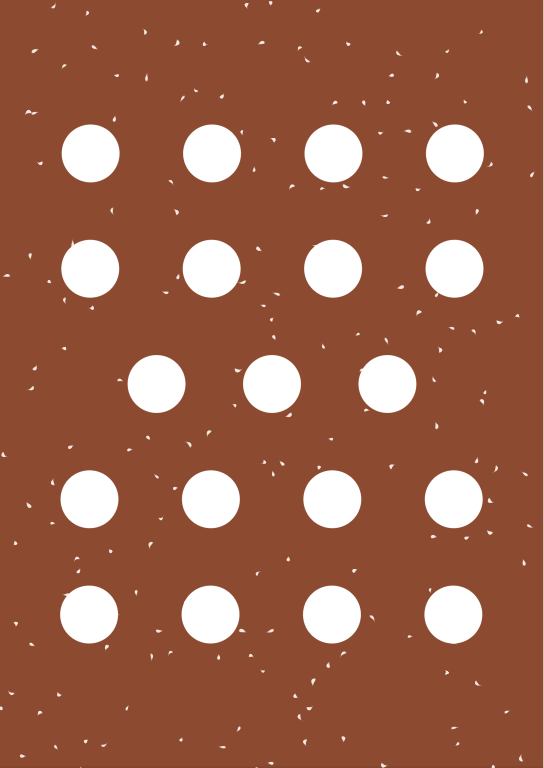
Give the GLSL for this pattern, as a WebGL 1 fragment shader.

```glsl
precision highp float;

uniform vec2 u_resolution;

// Lengths are fractions of the canvas width
#define GROUND vec3(0.55, 0.29, 0.19)
#define DOT_COLOR vec3(1.0)
#define FLECK_COLOR vec3(0.96, 0.91, 0.88)
#define DOT_RADIUS 0.0532
#define ROW_STEP 0.2119
#define WIDE_STEP 0.2232
#define MIDDLE_STEP 0.2122
#define FLECK_CELL 0.062
#define FLECK_DENSITY 0.54
#define FLECK_LENGTH 0.0055
#define FLECK_WIDTH 0.0027
#define EDGE_WIDTH 0.0016

float hash(vec2 cell) {
  return fract(sin(dot(cell, vec2(127.1, 311.7))) * 43758.5453);
}

vec2 hash2(vec2 cell) {
  return vec2(hash(cell + 17.3), hash(cell + 51.9));
}

float coverage(float distance, float softness) {
  return 1.0 - smoothstep(-softness, softness, distance);
}

// Five rows of dots: four across, but three in the middle row
float dotDistance(vec2 p) {
  float row = clamp(floor(p.y / ROW_STEP + 0.5), -2.0, 2.0);
  float middle = 1.0 - step(0.5, abs(row));
  float spacing = mix(WIDE_STEP, MIDDLE_STEP, middle);
  float x = p.x - 0.0007 * row;
  float wide = clamp(floor(x / spacing) + 0.5, -1.5, 1.5);
  float narrow = clamp(floor(x / spacing + 0.5), -1.0, 1.0);
  vec2 center = vec2(mix(wide, narrow, middle) * spacing, row * ROW_STEP);
  return length(vec2(x, p.y) - center) - DOT_RADIUS;
}

// A bent grain, thinner toward one end
float grainDistance(vec2 q, vec2 seed) {
  float angle = 6.2832 * hash(seed + 3.1);
  float c = cos(angle);
  float s = sin(angle);
  q = vec2(c * q.x + s * q.y, c * q.y - s * q.x);
  float halfLength = FLECK_LENGTH * mix(0.6, 1.1, hash(seed + 7.7));
  float along = q.x / halfLength;
  float halfWidth = FLECK_WIDTH * mix(0.7, 1.1, hash(seed + 9.2));
  q.y += halfWidth * mix(-0.9, 0.9, hash(seed + 5.4)) * along * along;
  halfWidth *= 1.0 - 0.4 * clamp(along, -1.0, 1.0);
  return (length(vec2(along, q.y / halfWidth)) - 1.0) * halfWidth;
}

// Cellular scatter, gathered into loose clusters by layered sines
float flecks(vec2 p, float pixel) {
  vec2 home = floor(p / FLECK_CELL);
  float softness = max(0.0011, 0.6 * pixel);
  float amount = 0.0;
  for (int j = -1; j <= 1; j++) {
    for (int i = -1; i <= 1; i++) {
      vec2 cell = home + vec2(float(i), float(j));
      float cluster = sin(cell.x * 0.9 + 1.7 * sin(cell.y * 0.6))
                    + sin(cell.y * 1.1 - cell.x * 0.4);
      float present = step(hash(cell), FLECK_DENSITY + 0.13 * cluster);
      vec2 center = (cell + hash2(cell)) * FLECK_CELL;
      float grain = coverage(grainDistance(p - center, cell), softness);
      amount = max(amount, present * grain);
    }
  }
  return amount;
}

void main() {
  float pixel = 1.0 / u_resolution.x;
  vec2 p = gl_FragCoord.xy * pixel;
  vec2 middle = 0.5 * u_resolution * pixel;

  // Ground, slightly darker along the bottom
  vec3 color = GROUND * mix(0.93, 1.0, smoothstep(0.0, 0.007, p.y));

  color = mix(color, FLECK_COLOR, flecks(p, pixel));
  color = mix(color, DOT_COLOR, coverage(dotDistance(p - middle), 0.7 * pixel));

  // Pale sliver down the right edge
  float edge = coverage(1.0 - EDGE_WIDTH - p.x, 0.5 * pixel);
  color = mix(color, DOT_COLOR, 0.7 * edge);

  gl_FragColor = vec4(color, 1.0);
}
```
